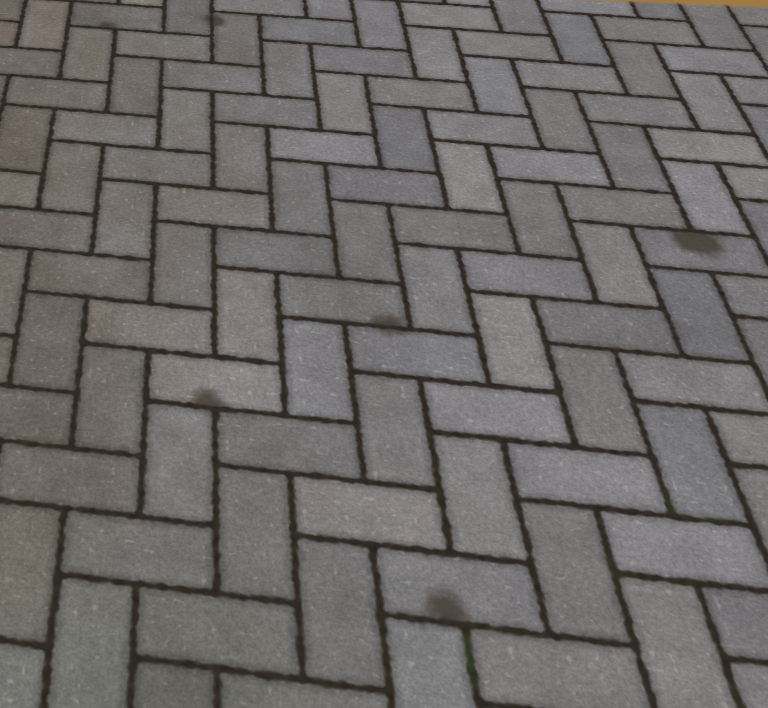
This texture is drawn by a WebGL 2 fragment shader. Its source:

```glsl
#version 300 es
precision highp float;
// Worn grey paving blocks in a 90 degree herringbone, seen in perspective.
// A homography maps the canvas to the ground plane (unit = one block width),
// where each integer cell finds its 2x1 block; noise adds tone, grain and dirt.

#define JOINT 0.043        // half width of a joint, in block widths
#define SOFTNESS 0.030     // blur of the block edges
#define WOBBLE 0.026       // unevenness of the block edges
#define TONE_SPREAD 0.075  // brightness change from block to block
#define GRAIN 0.10         // strength of the fine surface grain
#define STAIN_CELL 2.7     // spacing of possible stains, in block widths
#define STAIN_CHANCE 0.17  // part of the cells holding a stain
#define MOSS 0.55          // strength of green growth in the joints

uniform vec2 u_resolution;
out vec4 outColor;

const vec3 JOINT_COLOR = vec3(0.185, 0.165, 0.140);
const vec3 WARM_STONE = vec3(0.445, 0.420, 0.390);
const vec3 COOL_STONE = vec3(0.485, 0.474, 0.480);
const vec3 GREEN_STONE = vec3(0.430, 0.430, 0.405);
const vec3 STAIN_COLOR = vec3(0.250, 0.220, 0.190);
const vec3 MOSS_COLOR = vec3(0.200, 0.255, 0.130);
const vec3 KERB_COLOR = vec3(0.620, 0.480, 0.270);

// Ground plane to canvas: x to the right, y downwards, in canvas heights.
const mat3 GROUND_TO_CANVAS = mat3(
   0.09237, 0.00678, -0.006,
  -0.01215, 0.04788, -0.042,
   0.20900, 0.49440,  1.0);

float hash(vec2 p) {
  vec3 q = fract(p.xyx * vec3(0.1031, 0.1030, 0.0973));
  q += dot(q, q.yzx + 33.33);
  return fract((q.x + q.y) * q.z);
}

vec2 gradientAt(vec2 cell) {
  float angle = 6.2832 * hash(cell);
  return vec2(cos(angle), sin(angle));
}

float noise(vec2 p) {
  vec2 i = floor(p), f = p - i;
  vec2 w = f * f * f * (f * (f * 6.0 - 15.0) + 10.0);
  vec2 e = vec2(1.0, 0.0);
  float top = mix(dot(gradientAt(i), f), dot(gradientAt(i + e), f - e), w.x);
  float low = mix(dot(gradientAt(i + e.yx), f - e.yx), dot(gradientAt(i + 1.0), f - 1.0), w.x);
  return mix(top, low, w.y);
}

float fbm(vec2 p) {
  float sum = 0.0, amplitude = 0.6;
  for (int octave = 0; octave < 4; octave++) {
    sum += amplitude * noise(p);
    p = mat2(1.6, 1.2, -1.2, 1.6) * p + 7.3;
    amplitude *= 0.55;
  }
  return sum;
}

// Corner (xy) and size (zw) of the block that covers a ground point.
vec4 herringbone(vec2 ground) {
  vec2 cell = floor(ground);
  float phase = mod(cell.x - cell.y, 4.0);
  if (phase < 1.5) return vec4(cell - vec2(phase, 0.0), 2.0, 1.0);
  return vec4(cell - vec2(0.0, 3.0 - phase), 1.0, 2.0);
}

float roundedBox(vec2 p, vec2 halfSize, float radius) {
  vec2 q = abs(p) - halfSize + radius;
  return length(max(q, 0.0)) + min(max(q.x, q.y), 0.0) - radius;
}

// Irregular dark spots, at most one in each coarse cell.
float stains(vec2 ground) {
  vec2 p = ground / STAIN_CELL, id = floor(p);
  vec2 center = 0.3 + 0.4 * vec2(hash(id + 3.1), hash(id + 8.7));
  float radius = mix(0.06, 0.15, hash(id + 15.3));
  float d = length(p - id - center) + 0.07 * fbm(ground * 2.5) - radius;
  return step(hash(id + 21.9), STAIN_CHANCE) * smoothstep(0.04, -0.06, d);
}

void main() {
  vec2 canvas = vec2(gl_FragCoord.x, u_resolution.y - gl_FragCoord.y) / u_resolution.y;
  vec3 projected = inverse(GROUND_TO_CANVAS) * vec3(canvas, 1.0);
  vec2 ground = projected.xy / projected.z;
  vec2 footprint = fwidth(ground);
  float pixel = max(footprint.x, footprint.y);

  // Block shape with uneven edges
  vec4 block = herringbone(ground);
  float id = hash(block.xy + 40.0), tint = hash(block.xy + 91.0);
  vec2 local = ground - block.xy - 0.5 * block.zw;
  float edge = roundedBox(local, 0.5 * block.zw - JOINT, 0.06);
  edge += WOBBLE * (noise(ground * 4.0) + noise(ground * 11.0)) + 0.012 * (id - 0.5);
  float soft = max(SOFTNESS, 0.7 * pixel);
  float stone = smoothstep(soft, -soft, edge);

  // Stone tone: warm at left, cool at right, greenish near the lower left
  float cloud = fbm(ground * 0.45);
  vec3 color = mix(WARM_STONE, COOL_STONE, smoothstep(0.0, 0.55, canvas.x + 0.3 * cloud));
  color = mix(color, GREEN_STONE, smoothstep(0.6, 1.0, canvas.y) * smoothstep(0.9, 0.2, canvas.x));
  color *= 1.0 + TONE_SPREAD * (2.0 * id - 1.0) + 0.12 * cloud + 0.12 * fbm(ground * 2.2);
  color *= 1.0 + 0.03 * (tint - 0.5) * vec3(1.0, 0.0, -1.0);

  // Grain, pale chips and worn rims
  float detail = smoothstep(0.09, 0.02, pixel);
  color *= 1.0 + detail * GRAIN * (noise(ground * 13.0) + noise(ground * 27.0));
  color += 0.07 * detail * smoothstep(0.30, 0.55, noise(ground * 9.0 + 50.0));
  color *= 1.0 - 0.16 * smoothstep(-0.13, 0.0, edge);
  color = mix(color, STAIN_COLOR, 0.75 * stains(ground));

  // Joints with patches of moss, then the kerb at the far right
  float moss = MOSS * smoothstep(0.12, 0.40, fbm(ground * 0.8 + 17.0)) * smoothstep(0.5, 0.8, canvas.y);
  vec3 joint = mix(JOINT_COLOR, MOSS_COLOR, moss) * (1.0 + 0.3 * noise(ground * 7.0));
  color = mix(joint, color, stone);
  float kerb = 0.04 * (canvas.x - 0.82) - canvas.y;
  color = mix(color, KERB_COLOR, smoothstep(-0.003, 0.003, kerb));
  outColor = vec4(color, 1.0);
}
```
